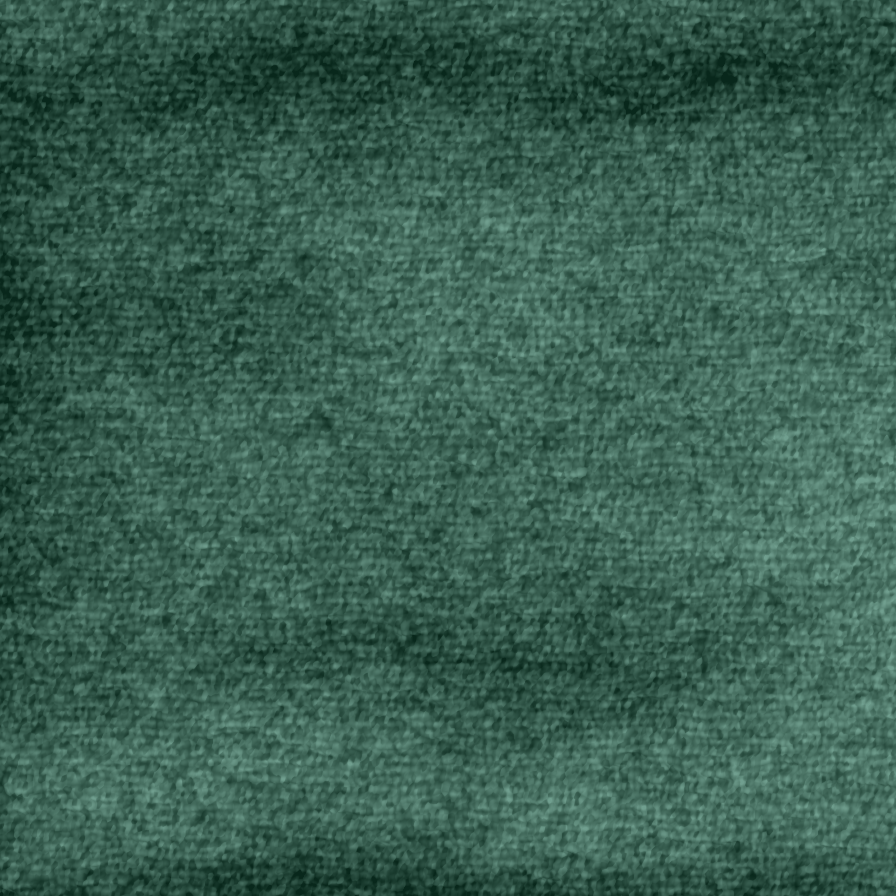
This texture is drawn by a WebGL 1 fragment shader. Its source:

```glsl
precision highp float;
uniform vec2 u_resolution;

#define PILE_DARK vec3(0.09, 0.22, 0.17)
#define PILE_LIGHT vec3(0.36, 0.53, 0.47)
#define TUFTS vec2(122.0, 96.0)
#define FIBRES vec2(225.0, 165.0)
#define STREAKS vec2(34.0, 96.0)
#define MOTTLE vec2(7.0, 16.0)
#define BASE_TONE 0.52
#define TUFT_CONTRAST 0.30
#define GAP_CONTRAST 0.30
#define FIBRE_CONTRAST 0.58
#define STREAK_CONTRAST 0.26
#define ROW_DEPTH 0.10

const float TAU = 6.2831853;

vec3 hash3(vec2 cell) {
  vec3 q = fract(cell.xyx * vec3(0.1031, 0.1030, 0.0973));
  q += dot(q, q.yxz + 33.33);
  return fract((q.xxy + q.yzz) * q.zyx);
}

// Soft cellular noise: x is the blended cell shade, y the closeness to a centre.
vec2 softCells(vec2 p, vec2 jitter, float sharpness) {
  vec2 cell = floor(p);
  float shade = 0.0, total = 0.0, nearest = 4.0;
  for (int j = -1; j <= 1; j++) {
    for (int i = -1; i <= 1; i++) {
      vec2 c = cell + vec2(float(i), float(j));
      vec3 h = hash3(c);
      vec2 d = c + 0.5 + jitter * (h.xy - 0.5) - p;
      float d2 = dot(d, d);
      float weight = exp(-sharpness * d2);
      shade += weight * h.z;
      total += weight;
      nearest = min(nearest, d2);
    }
  }
  return vec2(shade / total, exp(-3.0 * nearest));
}

// Elliptical patch of light or shadow.
float patchAt(vec2 uv, vec2 centre, vec2 radius) {
  vec2 d = (uv - centre) / radius;
  return exp(-dot(d, d));
}

// Broad folds and sheen of the cloth.
float folds(vec2 uv) {
  vec2 q = uv + 0.012 * vec2(sin(uv.y * 17.0), sin(uv.x * 11.0 + 1.0));
  float shadow = 0.44 * patchAt(q, vec2(0.65, 0.915), vec2(0.52, 0.055))
    + 0.18 * patchAt(q, vec2(0.30, 0.90), vec2(0.13, 0.07))
    + 0.16 * patchAt(q, vec2(0.10, 0.83), vec2(0.32, 0.16))
    + 0.26 * patchAt(q, vec2(0.00, 0.60), vec2(0.08, 0.40))
    + 0.22 * patchAt(q, vec2(0.20, 0.62), vec2(0.15, 0.08))
    + 0.24 * patchAt(q, vec2(0.52, 0.26), vec2(0.36, 0.06))
    + 0.48 * patchAt(q, vec2(0.55, 0.00), vec2(0.55, 0.035));
  float sheen = 0.32 * patchAt(q, vec2(1.00, 0.35), vec2(0.22, 0.30))
    + 0.22 * patchAt(q, vec2(0.75, 0.11), vec2(0.28, 0.07))
    + 0.13 * patchAt(q, vec2(0.22, 0.14), vec2(0.25, 0.07))
    + 0.13 * patchAt(q, vec2(0.55, 0.62), vec2(0.32, 0.24));
  return sheen - shadow;
}

void main() {
  vec2 uv = gl_FragCoord.xy / u_resolution;

  // Uneven weave: rows sag a little and shift in short steps
  vec2 wander = vec2(
    sin(uv.y * 43.0 + 3.0 * sin(uv.x * 9.0)),
    sin(uv.x * 31.0 + 2.0 * sin(uv.y * 13.0)));
  vec2 weave = uv * TUFTS + 0.2 * wander;
  vec2 streak = softCells(uv * STREAKS + 0.2 * wander, vec2(0.9, 0.7), 6.0);
  weave += (streak.x - 0.5) * vec2(0.9, 0.6);

  // Fibres lean to the right
  vec2 lean = uv * FIBRES;
  lean.x -= 0.3 * lean.y;

  vec2 tuft = softCells(weave, vec2(0.95, 0.70), 7.0);
  vec2 fibre = softCells(lean, vec2(0.95), 7.0);
  float mottle = softCells(uv * MOTTLE + 0.2 * wander, vec2(0.9), 3.5).x;

  // Broken grooves between the rows, fainter ones between the columns
  float row = -cos(TAU * weave.y) * (0.3 + 1.4 * streak.y * tuft.x);
  float column = -cos(TAU * weave.x) * smoothstep(0.1, 0.9, uv.x);

  float tone = BASE_TONE + folds(uv)
    + 0.22 * (mottle - 0.5)
    + STREAK_CONTRAST * (streak.x - 0.5)
    + TUFT_CONTRAST * (tuft.x - 0.5)
    + GAP_CONTRAST * (tuft.y - 0.62)
    + FIBRE_CONTRAST * (fibre.x - 0.5)
    + ROW_DEPTH * (row + 0.4 * column);

  vec3 colour = mix(PILE_DARK, PILE_LIGHT, clamp(tone, -0.22, 1.3));
  gl_FragColor = vec4(colour, 1.0);
}
```
